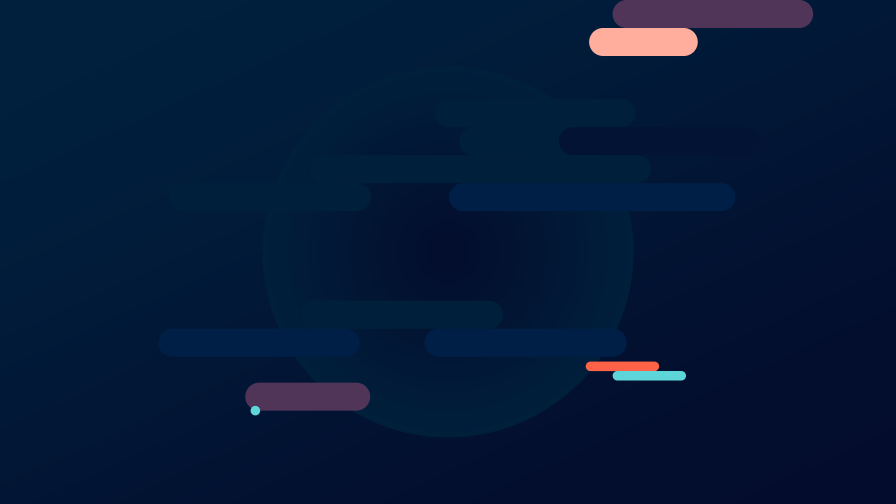
A Shadertoy shader for this background:

```glsl
// Night-blue backdrop: a diagonal gradient, a large disc that darkens toward
// its centre, and horizontal capsules drifting like flat clouds.
// Everything is a signed distance on a grid nine units high, origin lower left.

#define GRID_HEIGHT 9.0
#define DISC_CENTRE vec2(8.0, 4.5)
#define DISC_RADIUS 3.3125
#define BAR_RADIUS 0.25
#define THIN_RADIUS 0.085
#define GRADIENT_AXIS vec2(0.45, -0.55)

const vec3 TEAL_NIGHT = vec3(0.000, 0.125, 0.240);
const vec3 DEEP_NIGHT = vec3(0.014, 0.048, 0.175);
const vec3 CORAL = vec3(1.00, 0.39, 0.28);
const vec3 AQUA = vec3(0.37, 0.84, 0.85);

// Bar colours: faint teal, dusk, blue, plum, peach
const vec3 PALETTE[5] = vec3[5](
    vec3(0.000, 0.122, 0.233), vec3(0.008, 0.073, 0.200),
    vec3(0.000, 0.122, 0.273), vec3(0.314, 0.208, 0.345),
    vec3(1.000, 0.680, 0.615));

// Each bar: left end, right end, height of its middle line
const int BAR_COUNT = 12;
const vec3 BARS[BAR_COUNT] = vec3[BAR_COUNT](
    vec3(8.20, 10.60, 6.48), vec3(9.98, 13.56, 6.48),
    vec3(7.77, 11.35, 6.98), vec3(5.52, 11.62, 5.98),
    vec3(3.02, 6.62, 5.48), vec3(8.02, 13.13, 5.48),
    vec3(5.38, 8.98, 3.38), vec3(2.83, 6.42, 2.88),
    vec3(7.58, 11.19, 2.88), vec3(4.38, 6.61, 1.917),
    vec3(10.94, 14.52, 8.75), vec3(10.52, 12.46, 8.25));
const int BAR_TINT[BAR_COUNT] = int[BAR_COUNT](0, 1, 0, 0, 0, 2, 0, 2, 2, 3, 3, 4);

// Distance to a horizontal capsule given as (left, right, middle height)
float capsule(vec2 p, vec3 bar, float radius) {
    float nearestX = clamp(p.x, bar.x + radius, bar.y - radius);
    return length(p - vec2(nearestX, bar.z)) - radius;
}

// Smooth coverage of a shape over one pixel
float coverage(float dist) {
    return clamp(0.5 - dist * iResolution.y / GRID_HEIGHT, 0.0, 1.0);
}

void mainImage(out vec4 fragColor, in vec2 fragCoord) {
    vec2 p = fragCoord / iResolution.y * GRID_HEIGHT;
    vec2 uv = fragCoord / iResolution.xy;

    // Sky, light at upper left and dark at lower right
    float fall = dot(uv - vec2(0.0, 1.0), GRADIENT_AXIS);
    vec3 color = mix(TEAL_NIGHT, DEEP_NIGHT, smoothstep(0.05, 0.98, fall));

    // Disc with a dark core
    float fromCentre = length(p - DISC_CENTRE);
    vec3 discColor = mix(DEEP_NIGHT, PALETTE[0], min(fromCentre / DISC_RADIUS, 1.0));
    color = mix(color, discColor, coverage(fromCentre - DISC_RADIUS));

    // Broad bars, back to front
    for (int i = 0; i < BAR_COUNT; i++) {
        float dist = capsule(p, BARS[i], BAR_RADIUS);
        color = mix(color, PALETTE[BAR_TINT[i]], coverage(dist));
    }

    // Thin bright accents and a dot
    float coralBar = capsule(p, vec3(10.46, 11.77, 2.458), THIN_RADIUS);
    float aquaBar = capsule(p, vec3(10.94, 12.25, 2.290), THIN_RADIUS);
    float dotDist = length(p - vec2(4.56, 1.667)) - THIN_RADIUS;
    color = mix(color, CORAL, coverage(coralBar));
    color = mix(color, AQUA, coverage(min(aquaBar, dotDist)));

    fragColor = vec4(color, 1.0);
}
```
